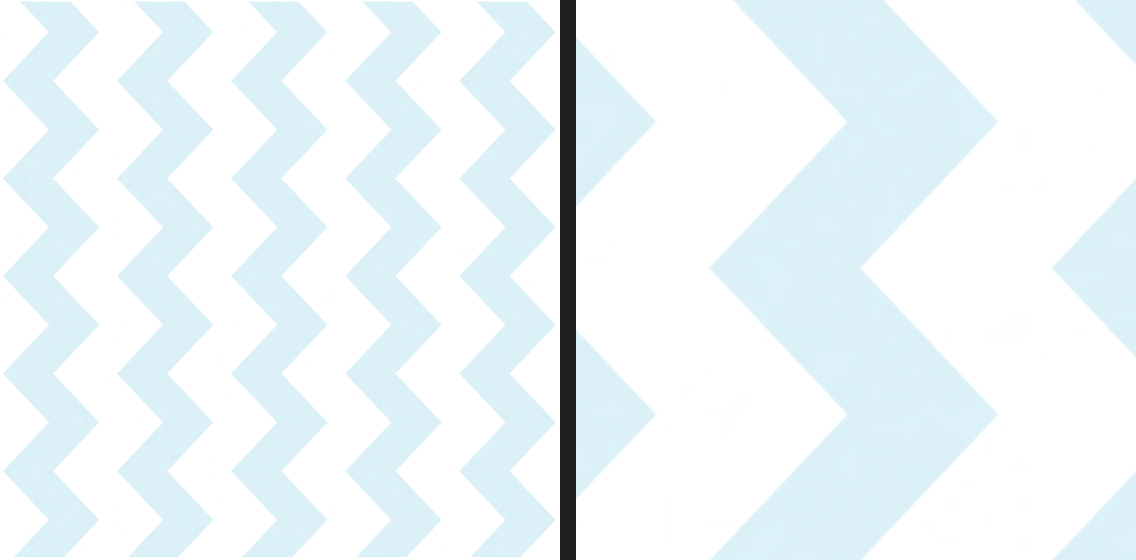
Left: the whole. Right: its middle third, enlarged.
This pattern is drawn by a Shadertoy shader. Its source:

```glsl
const vec3 WHITE = vec3(1.0);
const vec3 PALE_BLUE = vec3(0.858, 0.945, 0.968);
const vec2 PERIOD = vec2(0.2038, 0.1742);  // stripe spacing, zigzag height
const float STRIPE_CENTER = 0.0911;        // mean x of the first stripe
const float RIGHT_TIP = 0.0716;            // y of the lowest right-hand tip
const float SWING = 0.0822;                // sideways travel of the zigzag
const float STRIPE_WIDTH = 0.0898;         // measured horizontally
const float BOTTOM_MARGIN = 0.0052;
const float TOP_MARGIN = 0.0026;
const float EDGE_SOFTNESS = 0.0012;
const float MOTTLE_SCALE = 90.0;
const float MOTTLE_AMOUNT = 0.012;

float hash(vec2 p) {
    return fract(sin(dot(p, vec2(127.1, 311.7))) * 43758.5453);
}

float valueNoise(vec2 p) {
    vec2 cell = floor(p);
    vec2 f = fract(p);
    f = f * f * (3.0 - 2.0 * f);
    float low = mix(hash(cell), hash(cell + vec2(1.0, 0.0)), f.x);
    float high = mix(hash(cell + vec2(0.0, 1.0)), hash(cell + vec2(1.0)), f.x);
    return mix(low, high, f.y);
}

// Signed distance to the nearest vertical zigzag stripe
float zigzagDistance(vec2 p) {
    float phase = fract((p.y - RIGHT_TIP) / PERIOD.y);
    float wave = abs(2.0 * phase - 1.0) - 0.5;
    float x = p.x - STRIPE_CENTER - SWING * wave;
    x -= PERIOD.x * round(x / PERIOD.x);
    float slope = 2.0 * SWING / PERIOD.y;
    return (abs(x) - 0.5 * STRIPE_WIDTH) / sqrt(1.0 + slope * slope);
}

void mainImage(out vec4 fragColor, in vec2 fragCoord) {
    vec2 p = fragCoord / iResolution.y;
    float soft = max(EDGE_SOFTNESS, 0.7 / iResolution.y);

    // Stripes, trimmed by thin margins at top and bottom
    float margin = max(BOTTOM_MARGIN - p.y, p.y - 1.0 + TOP_MARGIN);
    float d = max(zigzagDistance(p), margin);
    float stripe = 1.0 - smoothstep(-soft, soft, d);

    // Faint mottling, weaker on the white ground
    float mottle = (valueNoise(p * MOTTLE_SCALE) - 0.5) * MOTTLE_AMOUNT;
    vec3 color = mix(WHITE, PALE_BLUE, stripe);
    color += mottle * mix(0.4, 1.0, stripe);

    fragColor = vec4(clamp(color, 0.0, 1.0), 1.0);
}
```
